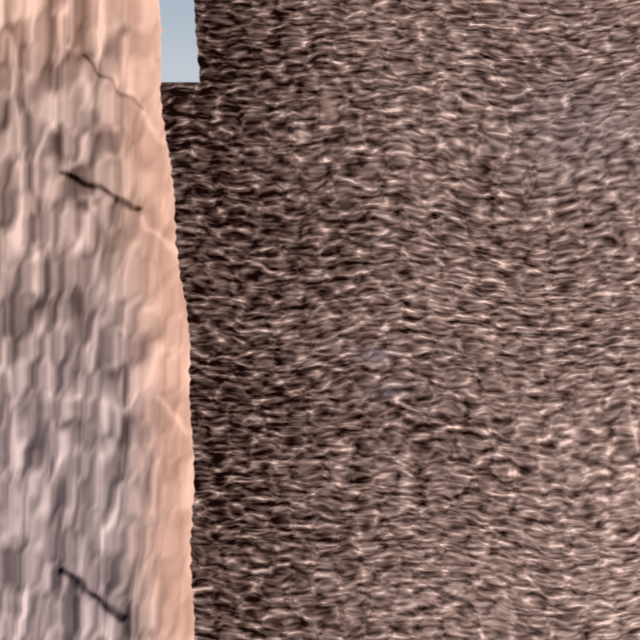
A Shadertoy shader for this texture:

```glsl
float hash(vec2 p) {
    vec3 q = fract(vec3(p.xyx) * 0.1031);
    q += dot(q, q.yzx + 33.33);
    return fract((q.x + q.y) * q.z);
}

vec2 gradientAt(vec2 cell) {
    float angle = 6.28318 * hash(cell);
    return vec2(cos(angle), sin(angle));
}

// Gradient noise, roughly -0.7 to 0.7
float noise(vec2 p) {
    vec2 i = floor(p), f = fract(p);
    vec2 u = f * f * f * (f * (f * 6.0 - 15.0) + 10.0);
    vec2 e = vec2(1.0, 0.0);
    float a = dot(gradientAt(i), f);
    float b = dot(gradientAt(i + e.xy), f - e.xy);
    float c = dot(gradientAt(i + e.yx), f - e.yx);
    float d = dot(gradientAt(i + e.xx), f - e.xx);
    return mix(mix(a, b, u.x), mix(c, d, u.x), u.y);
}

float fbm(vec2 p) {
    float sum = 0.0, gain = 0.6;
    for (int i = 0; i < 4; i++) {
        sum += gain * noise(p);
        p = p * 2.03 + 17.7;
        gain *= 0.5;
    }
    return sum;
}

// Wavy horizontal flakes with fine grain
float flakes(vec2 p, float slope) {
    p.y += slope * p.x + 0.006 * noise(p * vec2(25.0, 30.0));
    p.x += 0.012 * noise(p * 35.0 + 9.0);
    float coarse = noise(p * vec2(31.0, 88.0) + 40.0);
    float medium = noise(p * vec2(54.0, 145.0) + 80.0);
    float fine = noise(p * vec2(115.0, 240.0) + 120.0);
    return 0.6 * coarse + 0.65 * medium + 0.28 * fine;
}

float segmentDistance(vec2 p, vec2 a, vec2 b) {
    vec2 ab = b - a;
    float h = clamp(dot(p - a, ab) / dot(ab, ab), 0.0, 1.0);
    return length(p - a - ab * h);
}

float stroke(vec2 p, vec2 a, vec2 b, float width) {
    float d = segmentDistance(p, a, b) / width;
    return exp(-d * d);
}

float spot(vec2 p, vec2 centre, vec2 radius) {
    vec2 d = (p - centre) / radius;
    return exp(-dot(d, d));
}

// Warm stone colour for a tone from dark to light
vec3 stone(float tone) {
    tone = clamp(tone, 0.09, 0.98);
    return tone * vec3(1.0, 0.9, 0.85) - vec3(0.0, 0.045, 0.05);
}

float pillarEdge(float y) {
    float edge = 0.248 + 0.053 * smoothstep(1.0, 0.31, y);
    return edge + 0.003 * sin(y * 27.0 + 1.0) + 0.005 * noise(vec2(y * 75.0, 3.0));
}

vec3 shadedWall(vec2 p, float edge) {
    float light = 0.31 + 0.17 * smoothstep(0.0, 0.42, p.x - edge);
    light += 0.08 * smoothstep(0.6, 1.0, p.x - 0.2 * p.y);
    light += 0.13 * fbm(p * vec2(5.0, 7.0));
    light -= 0.07 * spot(p, vec2(0.33, 0.92), vec2(0.1, 0.14));
    light += 0.04 * smoothstep(0.35, 0.0, p.y);
    float grain = flakes(p, 0.07 * noise(p * 3.0));
    float tone = light + 0.62 * grain + 0.35 * max(grain - 0.25, 0.0);
    vec3 col = stone(tone);
    float cool = spot(p, vec2(0.92, 0.8), vec2(0.12, 0.09)) * 0.35;
    cool += spot(p, vec2(0.588, 0.447), vec2(0.03, 0.011)) * 0.75;
    cool += spot(p, vec2(0.605, 0.39), vec2(0.025, 0.011)) * 0.65;
    col = mix(col, vec3(0.53, 0.47, 0.49) + 0.25 * grain, cool);
    float pebble = stroke(p, vec2(0.508, 0.845), vec2(0.522, 0.818), 0.009);
    return mix(col, vec3(0.67, 0.54, 0.5), 0.7 * pebble);
}

vec3 litPillar(vec2 p, float edge) {
    float inset = edge - p.x;
    float nearEdge = smoothstep(0.13, 0.015, inset);
    float warm = max(nearEdge, 0.65 * smoothstep(0.8, 1.0, p.y));
    float grain = flakes(p * vec2(0.9, 0.88) + 5.0, 0.35 - 0.2 * p.y);
    float tone = 0.65 + 0.17 * warm + 0.12 * fbm(p * vec2(7.0, 8.0));
    tone += grain * mix(0.58, 0.2, nearEdge);

    // Slanting cracks and pale ridges
    vec2 q = p + 0.009 * vec2(noise(p * 35.0), noise(p * 35.0 + 60.0));
    float crack = stroke(q, vec2(0.1, 0.73), vec2(0.215, 0.675), 0.005);
    crack += stroke(q, vec2(0.1, 0.105), vec2(0.19, 0.035), 0.006);
    crack += 0.5 * stroke(q, vec2(0.13, 0.91), vec2(0.22, 0.83), 0.004);
    float ridge = stroke(q, vec2(0.2, 0.855), vec2(0.255, 0.78), 0.007);
    ridge += stroke(q, vec2(0.22, 0.657), vec2(0.277, 0.605), 0.006);
    ridge += stroke(q, vec2(0.25, 0.378), vec2(0.293, 0.325), 0.006);
    tone += 0.12 * ridge - 0.35 * crack;
    tone += 0.08 * exp(-inset * 130.0);

    vec3 col = stone(tone);
    col += warm * vec3(0.05, -0.015, -0.05);
    float cool = (1.0 - warm) * smoothstep(0.75, 0.25, p.y);
    return col + cool * vec3(-0.035, -0.005, 0.025);
}

void mainImage(out vec4 fragColor, in vec2 fragCoord) {
    vec2 p = fragCoord / iResolution.xy;
    float blur = 1.5 / iResolution.y;
    float edge = pillarEdge(p.y);
    vec3 col = shadedWall(p, edge);

    // Sky gap between the pillar and the wall
    float gapRight = 0.303 + 0.075 * (1.0 - p.y) + 0.004 * noise(vec2(p.y * 70.0, 8.0));
    float gap = smoothstep(blur, -blur, max(p.x - gapRight, 0.871 - p.y));
    vec3 sky = mix(vec3(0.76, 0.79, 0.82), vec3(0.68, 0.73, 0.78), smoothstep(0.87, 1.0, p.y));
    col = mix(col, sky, gap);

    float pillar = smoothstep(blur, -blur, p.x - edge);
    col = mix(col, litPillar(p, edge), pillar);
    fragColor = vec4(clamp(col, 0.0, 1.0), 1.0);
}
```
